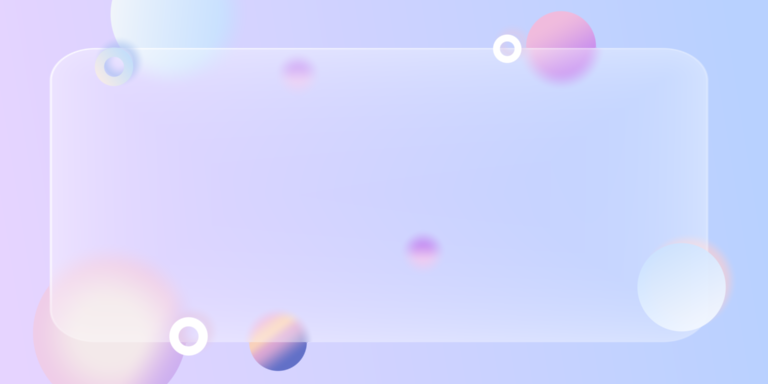
Write a Shadertoy shader that draws this background.

```glsl
#define PANEL_CENTER vec2(0.987, 0.492)
#define PANEL_HALF vec2(0.857, 0.383)
#define CORNER_RADIUS 0.085
#define CORNER_SQUASH vec2(0.72, 1.0)
#define FROST_BLUR 0.038
#define VEIL_STRENGTH 0.36
#define VEIL_DEPTH 0.13
#define LILAC vec3(0.90, 0.83, 1.0)
#define SKY vec3(0.72, 0.82, 1.0)
#define PINK vec3(0.95, 0.73, 0.86)
#define VIOLET vec3(0.76, 0.52, 0.94)
#define CREAM vec3(0.96, 0.92, 0.91)

float pixelSize;

// Signed distance to the panel, with slightly elliptical corners
float panelDistance(vec2 p) {
    vec2 q = (abs(p - PANEL_CENTER) - PANEL_HALF) * CORNER_SQUASH + CORNER_RADIUS;
    return length(max(q, 0.0)) + min(max(q.x, q.y), 0.0) - CORNER_RADIUS;
}

// Coverage of a shape whose edge is spread over +-blur
float coverage(float d, float blur) {
    float width = max(blur, pixelSize);
    return 1.0 - smoothstep(-width, width, d);
}

// Position along a direction, from 0 to 1 across a circle
float across(vec2 p, vec2 center, float radius, vec2 direction) {
    return clamp(0.5 + 0.5 * dot(p - center, normalize(direction)) / radius, 0.0, 1.0);
}

void drawDisc(inout vec3 color, vec2 p, vec2 center, float radius,
              float blur, vec3 tint, float opacity) {
    color = mix(color, tint, opacity * coverage(length(p - center) - radius, blur));
}

// Ring with a soft shadow thrown up and to the right
void drawRing(inout vec3 color, vec2 p, vec2 center, float radius,
              float halfWidth, vec3 tint, vec4 shadow) {
    float shadowDistance = abs(length(p - center - 0.014) - radius) - halfWidth;
    color = mix(color, shadow.rgb, shadow.a * coverage(shadowDistance, 0.018));
    float ringDistance = abs(length(p - center) - radius) - halfWidth;
    color = mix(color, tint, coverage(ringDistance, 0.0));
}

// Balls behind the glass; blur grows where the panel covers them
void drawBackBalls(inout vec3 color, vec2 p, float frost) {
    float blur = FROST_BLUR * frost;

    // Pale cyan ball at the top, fading out to the right
    vec2 c = vec2(0.448, 0.963);
    float t = across(p, c, 0.163, vec2(1.0, -0.1));
    vec3 tint = mix(vec3(0.95, 0.97, 0.98), vec3(0.75, 0.89, 1.0), t);
    drawDisc(color, p, c, 0.160, max(blur, 0.045 * smoothstep(0.4, 0.9, t)), tint, 0.95 - 0.2 * t);

    // Pink and violet ball at the top right
    c = vec2(1.461, 0.880);
    t = across(p, c, 0.091, vec2(0.6, -1.0));
    tint = mix(PINK, VIOLET, smoothstep(0.1, 1.0, t));
    drawDisc(color, p, c, 0.091, 0.7 * blur, tint, 0.95);

    // Large cream ball at the lower left
    c = vec2(0.286, 0.133);
    vec2 q = (p - c) / 0.2;
    tint = mix(CREAM, vec3(0.94, 0.80, 0.90), smoothstep(0.35, 1.0, length(q)));
    tint = mix(tint, vec3(0.78, 0.66, 0.94), 0.9 * smoothstep(0.4, 1.05, dot(q, vec2(0.86, -0.5))));
    drawDisc(color, p, c, 0.2, blur, tint, 0.92);

    // Small striped ball at the bottom
    c = vec2(0.724, 0.109);
    t = across(p, c, 0.075, vec2(0.75, -1.0));
    tint = mix(vec3(0.93, 0.72, 0.87), vec3(0.98, 0.82, 0.72), smoothstep(0.0, 0.28, t));
    tint = mix(tint, vec3(0.86, 0.65, 0.82), smoothstep(0.28, 0.5, t));
    tint = mix(tint, vec3(0.36, 0.42, 0.77), smoothstep(0.45, 0.9, t));
    drawDisc(color, p, c, 0.075, 0.5 * blur, tint, 0.95);

    // Peach glow at the lower right
    drawDisc(color, p, vec2(1.794, 0.268), 0.109, 0.018, vec3(0.91, 0.81, 0.87), 0.9);

    // Two small blurred balls, violet above and pink below
    for (int i = 0; i < 2; i++) {
        c = i == 0 ? vec2(0.776, 0.806) : vec2(1.102, 0.342);
        t = across(p, c, 0.05, vec2(0.0, 1.0));
        tint = mix(vec3(0.93, 0.78, 0.94), VIOLET, smoothstep(0.25, 0.8, t));
        drawDisc(color, p, c, 0.037, 0.026, tint, i == 0 ? 0.75 : 0.95);
    }
}

void mainImage(out vec4 fragColor, in vec2 fragCoord) {
    vec2 p = fragCoord / iResolution.y;
    pixelSize = 1.0 / iResolution.y;

    // Backdrop
    vec3 color = mix(LILAC, SKY, clamp(0.5 * p.x + 0.08 * (p.y - 0.5), 0.0, 1.0));

    // Frosted panel, whiter towards its rim
    float d = panelDistance(p);
    float inside = coverage(d, 0.0);
    drawBackBalls(color, p, inside);
    float veil = VEIL_STRENGTH * exp(min(d, 0.0) / VEIL_DEPTH);
    color = mix(color, vec3(1.0), inside * veil);

    // Bright outline, strongest at the upper left
    float light = clamp(1.0 - 0.42 * p.x, 0.15, 1.0) * smoothstep(0.08, 0.3, p.y);
    color = mix(color, vec3(1.0), 0.85 * light * coverage(abs(d + 0.002) - 0.0015, 0.0));

    // Rings and the pale disc in front
    vec2 c = vec2(0.297, 0.826);
    vec3 tint = mix(CREAM, vec3(0.76, 0.87, 0.98), across(p, c, 0.05, vec2(1.0, 0.7)));
    drawRing(color, p, c, 0.038, 0.012, tint, vec4(0.60, 0.72, 0.93, 0.55));
    drawRing(color, p, vec2(1.321, 0.873), 0.028, 0.009, vec3(1.0), vec4(0.90, 0.78, 0.88, 0.5));
    drawRing(color, p, vec2(0.491, 0.124), 0.038, 0.012, vec3(1.0), vec4(0.90, 0.78, 0.88, 0.5));
    c = vec2(1.775, 0.252);
    tint = mix(vec3(0.80, 0.89, 1.0), vec3(0.95, 0.97, 1.0), across(p, c, 0.115, vec2(0.5, -1.0)));
    drawDisc(color, p, c, 0.115, 0.0, tint, 0.93);

    fragColor = vec4(color, 1.0);
}
```
